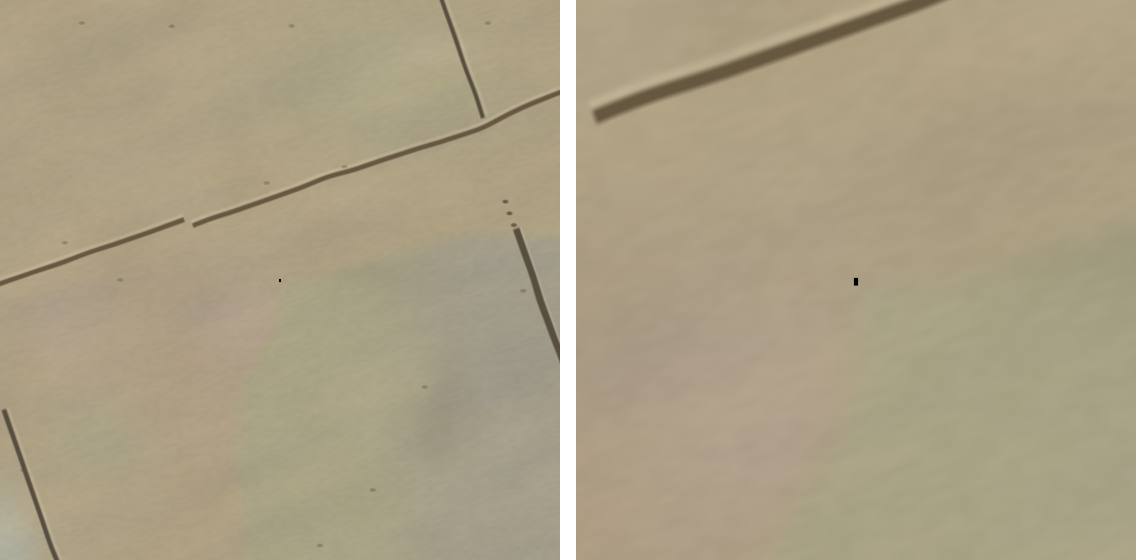
Left, the full canvas; right, a detail of the centre.
This texture is drawn by a Shadertoy shader. Its source:

```glsl
// Weathered beige stone slabs with tilted dark joints, soft stains and fine grain.

float hash(vec2 p) {
    vec3 h = fract(p.xyx * vec3(0.1031, 0.1030, 0.0973));
    h += dot(h, h.yzx + 33.33);
    return fract((h.x + h.y) * h.z);
}

float noise(vec2 p) {
    vec2 i = floor(p), f = fract(p);
    f = f * f * (3.0 - 2.0 * f);
    return mix(mix(hash(i), hash(i + vec2(1, 0)), f.x),
               mix(hash(i + vec2(0, 1)), hash(i + vec2(1, 1)), f.x), f.y);
}

float fbm(vec2 p) {
    float sum = 0.0, amp = 0.5;
    for (int i = 0; i < 5; i++) {
        sum += amp * noise(p);
        p = p * 2.03 + 17.1;
        amp *= 0.5;
    }
    return sum;
}

// Soft round stain: 1 at the centre, fading outwards
float stain(vec2 p, vec2 centre, vec2 size) {
    vec2 d = (p - centre) / size;
    return exp(-dot(d, d));
}

// Coverage of a line at signed distance d
float line(float d, float halfWidth, float soft) {
    return 1.0 - smoothstep(halfWidth - soft, halfWidth + soft, abs(d));
}

vec3 stone(vec2 p, vec2 q) {
    vec2 w = p + 0.05 * (vec2(fbm(p * 7.0), fbm(p * 7.0 + 40.0)) - 0.48);
    vec3 col = vec3(0.680, 0.628, 0.512);

    // Greenish, pinkish and pale stains
    col = mix(col, vec3(0.665, 0.640, 0.525), stain(w, vec2(0.68, 0.85), vec2(0.22, 0.14)));
    col = mix(col, vec3(0.685, 0.617, 0.515), 0.7 * stain(w, vec2(0.28, 0.32), vec2(0.25, 0.28)));
    col = mix(col, vec3(0.675, 0.610, 0.545), 0.8 * stain(w, vec2(0.42, 0.41), vec2(0.10, 0.09)));
    col = mix(col, vec3(0.675, 0.615, 0.550), 0.7 * stain(w, vec2(0.12, 0.41), vec2(0.09, 0.07)));
    col = mix(col, vec3(0.650, 0.640, 0.535), 0.7 * stain(w, vec2(0.18, 0.21), vec2(0.09, 0.08)));
    col = mix(col, vec3(0.680, 0.680, 0.610), stain(w, vec2(0.0, 0.03), vec2(0.06, 0.11)));
    col = mix(col, vec3(0.720, 0.675, 0.570), 0.6 * stain(w, vec2(0.78, 0.90), vec2(0.07, 0.03)));

    // Grey-green damp area with a stepped left edge and a rising top edge
    float left = 0.43 + 0.06 * smoothstep(0.3, 0.46, w.y);
    float top = 0.50 + 0.09 * smoothstep(0.5, 0.84, w.x);
    float damp = smoothstep(-0.012, 0.025, w.x - left) * smoothstep(-0.012, 0.025, top - w.y);
    vec3 dampCol = mix(vec3(0.660, 0.635, 0.520), vec3(0.635, 0.612, 0.540), smoothstep(0.60, 0.88, w.x));
    dampCol -= 0.035 * stain(w, vec2(0.79, 0.28), vec2(0.05, 0.10));
    dampCol -= 0.025 * stain(w, vec2(0.64, 0.52), vec2(0.08, 0.03));
    col = mix(col, dampCol, damp);

    // Bands along the slab, then fine grain
    col += vec3(0.06, 0.045, 0.01) * (fbm(q * vec2(4.0, 20.0)) - 0.48);
    col += 0.035 * (fbm(p * 9.0 + 70.0) - 0.48);
    return col + 0.018 * (noise(q * vec2(90.0, 210.0)) - 0.5);
}

void mainImage(out vec4 fragColor, in vec2 fragCoord) {
    vec2 p = fragCoord / iResolution.xy;
    float soft = max(0.0024, 0.8 / iResolution.y);
    vec2 q = vec2(dot(p, vec2(0.943, 0.333)), dot(p, vec2(-0.333, 0.943)));
    float wobble = 0.003 * (noise(q * 18.0) - 0.5);
    vec3 col = stone(p, q);

    // Sparse faint pits
    vec2 cell = floor(p * 11.0);
    vec2 pit = fract(p * 11.0) - 0.2 - 0.6 * vec2(hash(cell + 3.0), hash(cell + 9.0));
    float pitMask = 1.0 - smoothstep(0.02, 0.06, length(pit * vec2(0.7, 1.2)));
    col -= 0.12 * pitMask * step(0.9, hash(cell));

    // Long seam, offset and broken where two slabs meet
    float seamY = q.x < 0.518 ? 0.4645
        : 0.449 - 0.007 * smoothstep(0.75, 1.06, q.x) + 0.012 * smoothstep(1.06, 1.18, q.x);
    float seamD = q.y - seamY - wobble;
    float unbroken = smoothstep(0.003, 0.008, abs(q.x - 0.518));
    col += 0.07 * unbroken * line(seamD - 0.008, 0.002, 0.004);
    col = mix(col, vec3(0.40, 0.34, 0.255), unbroken * line(seamD, 0.0042, soft));

    // Cross joints: one per slab, shifted slightly above the seam
    float above = step(0.36, q.y);
    float slab = round((q.x - 0.095) / 0.97);
    float jointD = q.x - 0.095 - 0.97 * slab - 0.012 * above - wobble;
    float open = mix(1.0 - smoothstep(0.248, 0.254, q.y), smoothstep(0.454, 0.460, q.y), above);
    float halfWidth = mix(0.0042 + 0.0018 * slab, 0.0036, above);
    col += 0.07 * open * line(jointD - 0.008, 0.001, 0.004);
    col = mix(col, vec3(0.34, 0.305, 0.25), open * line(jointD, halfWidth, soft));

    // Crumbs of dark filler continuing the broken joint
    for (int i = 0; i < 3; i++) {
        vec2 crumb = vec2(0.904, 0.640) + float(i) * vec2(0.006, -0.021);
        crumb.x += 0.004 * (hash(vec2(i, 5)) - 0.5);
        float d = length((p - crumb) * vec2(0.8, 1.2));
        col = mix(col, vec3(0.36, 0.30, 0.22), 0.8 - 0.8 * smoothstep(0.002, 0.006, d));
    }

    // Tiny black fleck at the centre
    vec2 fleck = abs(p - vec2(0.5, 0.499)) - vec2(0.001, 0.002);
    col *= smoothstep(0.0, 1.0 / iResolution.y, max(fleck.x, fleck.y));

    fragColor = vec4(clamp(col, 0.0, 1.0), 1.0);
}
```
